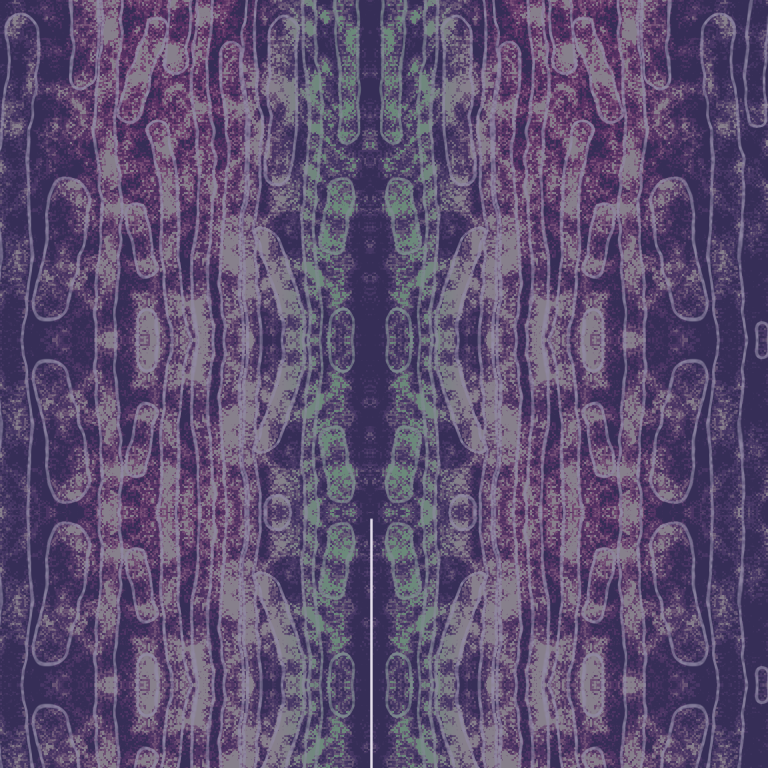
Give the GLSL for this pattern, as a three.js fragment shader.

```glsl
// Mirrored woodgrain: long wavy ridges and rimmed islands in violet and sage.
// The plane is folded into a kaleidoscope, rounded bars give one distance field,
// and rims, shadows, blotches and fine grain are coloured from it.
varying vec2 vUv;

float hash(vec2 p) {
  return fract(sin(dot(p, vec2(127.1, 311.7))) * 43758.5453);
}

float noise(vec2 p) {
  vec2 i = floor(p), f = fract(p);
  f = f * f * (3.0 - 2.0 * f);
  return mix(mix(hash(i), hash(i + vec2(1.0, 0.0)), f.x),
             mix(hash(i + vec2(0.0, 1.0)), hash(i + 1.0), f.x), f.y);
}

float fbm(vec2 p) {
  float sum = 0.0, gain = 0.5;
  for (int i = 0; i < 4; i++) {
    sum += gain * noise(p);
    p = p * 2.03 + 7.1;
    gain *= 0.5;
  }
  return sum / 0.9375;
}

float bar(vec2 p, vec2 a, vec2 b, float radius) {
  vec2 along = b - a;
  float t = clamp(dot(p - a, along) / dot(along, along), 0.0, 1.0);
  return length(p - a - along * t) - radius;
}

// Mirror left to right, and repeatedly downward; result is in percent of canvas.
vec2 fold(vec2 uv) {
  float h = uv.y - 0.557;
  if (h < 0.0) h = 0.2245 - abs(0.2245 - mod(-h, 0.449));
  return 100.0 * vec2(abs(uv.x - 0.482), h);
}

float islands(vec2 p) {
  // Beads near the axis, and the crescent beside them
  float d = bar(p, vec2(3.9, -2.6), vec2(3.9, 2.6), 1.6);
  d = min(d, bar(p, vec2(3.4, 19.7), vec2(4.7, 12.6), 1.4));
  d = min(d, bar(p, vec2(2.9, 27.0), vec2(2.9, 46.0), 1.3));
  vec2 bent = p - vec2(2.9 * p.y * p.y / 188.0, 0.0);
  d = min(d, bar(bent, vec2(10.4, -13.0), vec2(10.4, 13.0), 1.4));
  d = min(d, bar(p, vec2(10.8, 40.5), vec2(12.3, 22.0), 1.7));
  // Middle field
  d = min(d, bar(p, vec2(17.6, 37.5), vec2(18.0, -1.0), 1.25));
  d = min(d, bar(p, vec2(25.0, 36.0), vec2(25.0, 46.0), 1.4));
  d = min(d, bar(p, vec2(28.0, 40.5), vec2(31.0, 30.0), 1.5));
  d = min(d, bar(p, vec2(27.5, 27.5), vec2(24.5, -1.0), 1.15));
  d = min(d, bar(p, vec2(31.0, 16.5), vec2(28.9, 9.5), 1.3));
  d = min(d, bar(p, vec2(28.8, -2.6), vec2(28.8, 2.6), 1.2));
  // Outer field
  d = min(d, bar(p, vec2(37.5, 34.5), vec2(37.5, 46.0), 1.7));
  d = min(d, bar(p, vec2(39.3, 18.5), vec2(41.5, 5.0), 2.4));
  d = min(d, bar(p, vec2(45.5, 40.5), vec2(47.0, -1.0), 2.0));
  d = min(d, bar(p, vec2(50.5, 29.0), vec2(50.5, 46.0), 1.2));
  return min(d, bar(p, vec2(51.2, -1.5), vec2(51.2, 1.5), 0.8));
}

float ridges(vec2 p) {
  float d = abs(p.x - 7.6) - 0.8;
  d = min(d, abs(p.x - 15.4) - 0.8);
  d = min(d, abs(p.x - 21.7) - 1.0);
  return min(d, abs(p.x - 34.1) - 1.3);
}

void main() {
  vec2 p = fold(vUv);
  vec2 q = p;
  q.x += 0.45 * sin(p.y * 0.24 + p.x * 0.12) * smoothstep(0.0, 6.0, p.x);
  q += 0.5 * (vec2(noise(p * 0.55), noise(p * 0.55 + 31.0)) - 0.5);
  float d = min(islands(q), ridges(q));

  // Fine grain over soft blotches
  float grain = mix(hash(floor(p * 3.84)), noise(p * 3.0), 0.35);
  float blotch = fbm(p * vec2(0.5, 0.4) + 3.0);
  float axis = 1.0 - smoothstep(1.0, 2.6, p.x);
  float outer = smoothstep(31.0, 48.0, p.x);
  float inner = 1.0 - smoothstep(5.0, 13.0, p.x);
  float tone = 0.47 + 1.3 * (blotch - 0.5) + 0.65 * (grain - 0.5);

  // Slanted feather strokes beside the axis
  float featherZone = smoothstep(4.5, 6.0, p.x) * (1.0 - smoothstep(8.0, 9.5, p.x));
  float feather = sin(p.y * 2.0 - p.x * 1.6 + 3.0 * blotch);
  tone += 0.2 * feather * featherZone;

  // Shading around every outline
  tone += 0.12 * exp(-abs(d + 0.6) * 1.6);
  tone -= 0.34 * smoothstep(0.1, 0.45, d) * exp(-max(d, 0.0) * 1.1);
  tone -= 0.3 * outer + 0.36 * axis;
  tone += 0.2 * axis * (noise(vec2(p.x * 1.5, p.y * 0.8)) - 0.3);

  // Indigo, violet, magenta mauve, then pale grey or sage
  float warm = smoothstep(9.0, 20.0, p.x) * (1.0 - outer);
  warm *= 0.45 + 0.55 * smoothstep(5.0, 35.0, p.y + 8.0 * blotch);
  vec3 indigo = vec3(0.21, 0.18, 0.34);
  vec3 violet = mix(vec3(0.28, 0.22, 0.40), vec3(0.34, 0.19, 0.39), warm);
  vec3 mauve = mix(vec3(0.40, 0.34, 0.46), vec3(0.47, 0.29, 0.46), warm);
  vec3 pale = mix(vec3(0.53, 0.50, 0.55), vec3(0.42, 0.54, 0.48), inner);
  vec3 color = mix(indigo, violet, smoothstep(0.08, 0.32, tone));
  color = mix(color, mauve, smoothstep(0.36, 0.54, tone));
  color = mix(color, pale, smoothstep(0.55, 0.72, tone));

  // Broken pale rim
  float rim = 1.0 - smoothstep(0.08, 0.3, abs(d));
  rim *= 0.45 + 0.5 * noise(p * 2.2 + 9.0);
  color = mix(color, mix(vec3(0.57, 0.54, 0.65), pale, inner * 0.5), rim);

  // Thin bright needle in the lower axis
  float needle = 1.0 - smoothstep(0.0008, 0.0022, abs(vUv.x - 0.4837));
  needle *= 1.0 - smoothstep(0.323, 0.326, vUv.y);
  color = mix(color, vec3(0.90, 0.88, 0.93), needle);

  gl_FragColor = vec4(color, 1.0);
}
```
